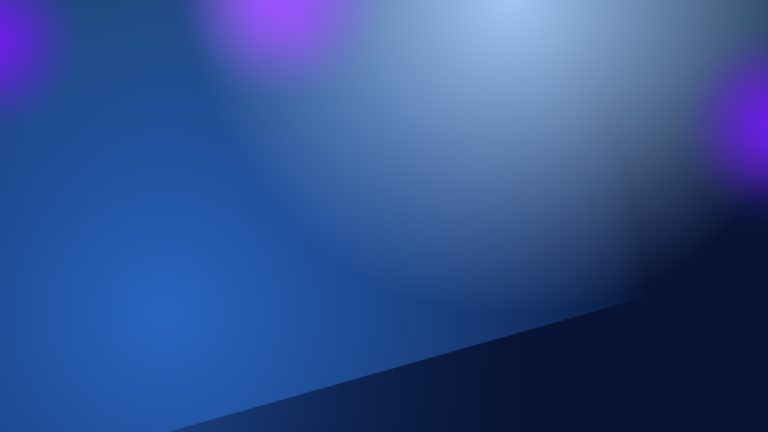
Give the GLSL for this background, as a Shadertoy shader.

```glsl
// Soft blue backdrop: a navy base lit by a broad blue glow, a pale glow from
// above and three violet spots, crossed by a dark slanted plane at the bottom.
// Each glow is a radial falloff blended over the layers beneath it.

#define NAVY vec3(0.03, 0.08, 0.21)
#define TEAL vec3(0.10, 0.20, 0.31)
#define BLUE vec3(0.16, 0.395, 0.75)
#define PALE vec3(0.64, 0.78, 0.96)
#define VIOLET vec3(0.42, 0.12, 0.90)
#define ORCHID vec3(0.61, 0.33, 1.00)
#define PLANE_SLOPE 0.283
#define PLANE_START 0.389
#define PLANE_FADE_END 1.20

// Linear falloff: 1 at the centre, 0 at the radius.
float glow(vec2 p, vec2 centre, float radius) {
    return max(0.0, 1.0 - length(p - centre) / radius);
}

// Rounded falloff for the small spots.
float spot(vec2 p, vec2 centre, float radius) {
    return smoothstep(0.0, 1.0, glow(p, centre, radius));
}

void mainImage(out vec4 fragColor, in vec2 fragCoord) {
    // Units of canvas height, origin at the lower left.
    vec2 p = fragCoord / iResolution.y;
    float pixel = 1.0 / iResolution.y;

    // Base and broad glows
    vec3 color = mix(NAVY, TEAL, smoothstep(0.45, 1.0, p.y));
    color = mix(color, BLUE, pow(glow(p, vec2(0.382, 0.278), 1.11), 0.75));
    color = mix(color, PALE, glow(p, vec2(1.18, 1.01), 0.74));

    // Violet spots
    color = mix(color, VIOLET, spot(p, vec2(-0.03, 0.91), 0.24));
    color = mix(color, ORCHID, spot(p, vec2(0.648, 1.01), 0.27));
    color = mix(color, VIOLET, spot(p, vec2(1.80, 0.71), 0.25));

    // Slanted plane, growing opaque toward the right
    float height = p.y - PLANE_SLOPE * (p.x - PLANE_START);
    float edgeDistance = height / sqrt(1.0 + PLANE_SLOPE * PLANE_SLOPE);
    float inside = 1.0 - smoothstep(-pixel, pixel, edgeDistance);
    float fade = clamp((p.x - PLANE_START) / (PLANE_FADE_END - PLANE_START), 0.0, 1.0);
    color = mix(color, NAVY, inside * mix(0.35, 1.0, fade));

    fragColor = vec4(color, 1.0);
}
```
